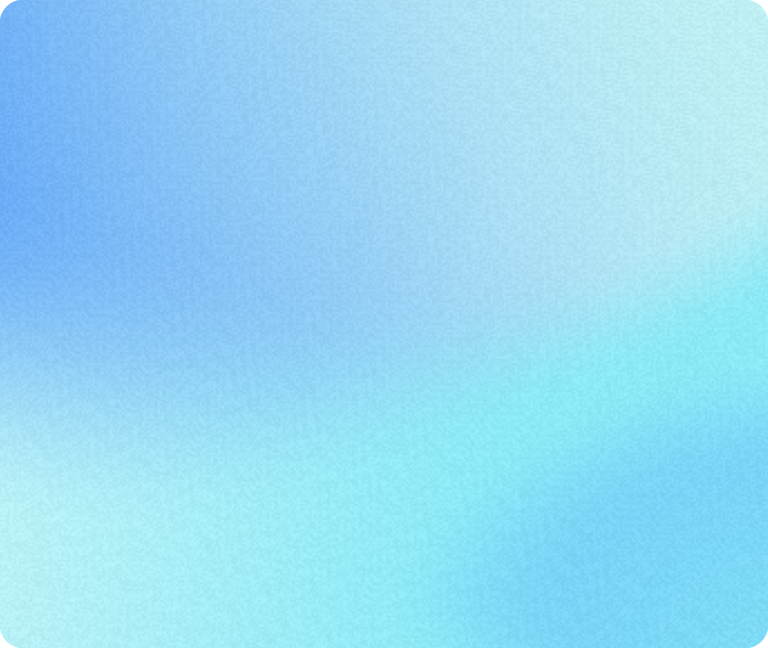
Write a Shadertoy shader that draws this background.

```glsl
float hash(vec2 p) {
    return fract(sin(dot(p, vec2(127.1, 311.7))) * 43758.5453);
}

float valueNoise(vec2 p) {
    vec2 cell = floor(p), f = fract(p);
    f = f * f * (3.0 - 2.0 * f);
    float low = mix(hash(cell), hash(cell + vec2(1, 0)), f.x);
    float high = mix(hash(cell + vec2(0, 1)), hash(cell + vec2(1, 1)), f.x);
    return mix(low, high, f.y);
}

float roundedBox(vec2 p, vec2 halfSize, float radius) {
    vec2 q = abs(p) - halfSize + radius;
    return length(max(q, 0.0)) + min(max(q.x, q.y), 0.0) - radius;
}

// Blue on the left, opening to pale mint on the upper right
vec3 upperSky(vec2 uv) {
    float slant = 0.4 * mix(0.5, 1.0, smoothstep(0.0, 0.5, uv.x));
    float t = uv.x - slant * (1.0 - uv.y);
    return mix(vec3(0.45, 0.70, 0.967), vec3(0.75, 0.94, 0.955), t * (1.75 - 0.75 * t));
}

// Pale on the left, through cyan, to a deeper pool on the lower right
vec3 lowerWater(vec2 uv) {
    vec3 pale = vec3(0.73, 0.945, 0.967);
    vec3 cyan = vec3(0.545, 0.915, 0.963);
    vec3 color = mix(pale, cyan, smoothstep(-0.12, 0.68, uv.x - 0.1 * uv.y));
    vec2 q = pow(abs(uv - vec2(1.0, 0.08)) / vec2(0.43, 0.32), vec2(1.6));
    float pool = 1.0 - smoothstep(0.4, 1.3, q.x + q.y);
    vec3 deep = mix(vec3(0.475, 0.83, 0.967), vec3(0.49, 0.86, 0.963),
                    smoothstep(0.3, 0.0, distance(uv, vec2(1.0, 0.0))));
    return mix(color, deep, pool);
}

void mainImage(out vec4 fragColor, in vec2 fragCoord) {
    vec2 uv = fragCoord / iResolution.xy;
    float aspect = iResolution.x / iResolution.y;
    vec2 p = vec2(uv.x * aspect, uv.y);

    // Curved seam, soft on the left and tighter on the right
    float seam = 0.46 + uv.x * (0.51 * uv.x - 0.345);
    float softness = mix(0.26, 0.1, smoothstep(0.0, 0.8, uv.x));
    float above = smoothstep(-softness, softness, uv.y - seam);
    vec3 color = mix(lowerWater(uv), upperSky(uv), above);

    // Fine grain
    color += 0.052 * (valueNoise(p * 290.0) - 0.5);

    // Rounded card on white
    float edge = roundedBox(p - vec2(0.5 * aspect, 0.5), vec2(0.5 * aspect, 0.5), 0.036);
    float pixel = 1.0 / iResolution.y;
    color = mix(color, vec3(1.0), smoothstep(-0.4 * pixel, 1.2 * pixel, edge));

    fragColor = vec4(clamp(color, 0.0, 1.0), 1.0);
}
```
